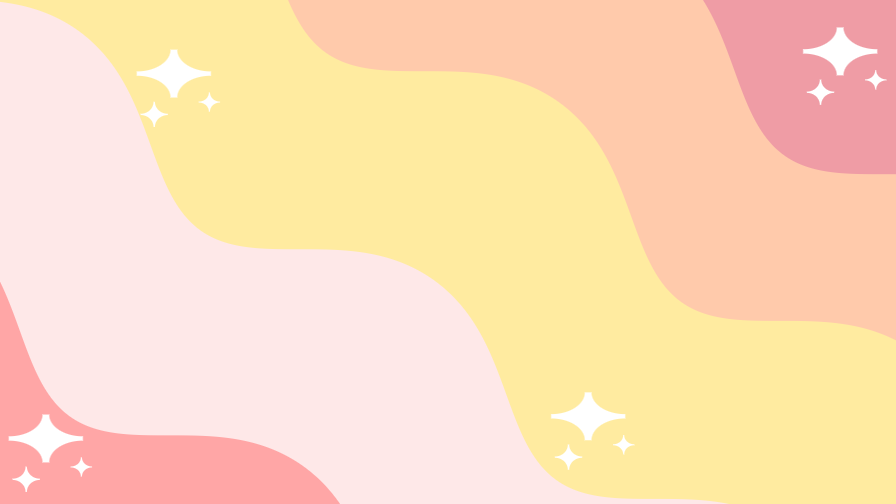
This background is drawn by a Shadertoy shader. Its source:

```glsl
// Flat pastel bands split by parallel diagonal waves, with clusters of white sparkles.
// Each wave is a shifted copy of one periodic profile in a rotated frame;
// each sparkle is a four-pointed shape cut by concave elliptical arcs.

const float TAU = 6.2831853;

const vec3 CORAL  = vec3(1.000, 0.652, 0.652);
const vec3 BLUSH  = vec3(0.996, 0.910, 0.910);
const vec3 BUTTER = vec3(1.000, 0.922, 0.627);
const vec3 PEACH  = vec3(1.000, 0.792, 0.671);
const vec3 ROSE   = vec3(0.937, 0.612, 0.647);
const vec3 WHITE  = vec3(1.0);

// Coverage of the region where dist is negative, softened over one pixel
float coverage(float dist, float pixel) {
    return clamp(0.5 - dist / pixel, 0.0, 1.0);
}

// Signed distance to the wave, positive on its upper right side
float waveDistance(vec2 p, float offset) {
    const vec2 along = vec2(0.8186, -0.5743);
    const float period = 0.8625;
    const float crest = 0.1585;
    vec2 local = vec2(dot(p, along), dot(p, vec2(-along.y, along.x)));
    float angle = TAU * (local.x - crest) / period;
    float height = -0.0463 + 0.0926 * cos(angle) - 0.0069 * cos(2.0 * angle);
    float slope = TAU / period * (0.0138 * sin(2.0 * angle) - 0.0926 * sin(angle));
    return (local.y - offset - height) / sqrt(1.0 + slope * slope);
}

// Four-pointed star with blunt tips; radius holds the half width and half height
float sparkleDistance(vec2 p, vec2 radius, float bluntness) {
    vec2 q = abs(p) / radius;
    float arcs = 1.0 - length(1.0 - q) - bluntness;
    float tips = max(q.x, q.y) - 1.0;
    return max(arcs, tips) * min(radius.x, radius.y);
}

// One large sparkle with two smaller companions below it
float clusterDistance(vec2 p) {
    float large = sparkleDistance(p, vec2(0.0735, 0.0475), 0.09);
    float small = sparkleDistance(p - vec2(-0.039, -0.081), vec2(0.027, 0.025), 0.05);
    float tiny = sparkleDistance(p - vec2(0.0705, -0.0565), vec2(0.021, 0.019), 0.05);
    return min(large, min(small, tiny));
}

void mainImage(out vec4 fragColor, in vec2 fragCoord) {
    float pixel = 1.0 / iResolution.y;
    vec2 uv = fragCoord * pixel;

    // Bands, painted from lower left to upper right
    vec3 bands[4] = vec3[](BLUSH, BUTTER, PEACH, ROSE);
    float offsets[4] = float[](-0.451, 0.0, 0.4315, 0.787);
    vec3 color = CORAL;
    for (int i = 0; i < 4; i++) {
        float dist = waveDistance(uv - vec2(0.0, 1.0), offsets[i]);
        color = mix(color, bands[i], coverage(-dist, pixel));
    }

    // Sparkle clusters
    vec2 centers[4] = vec2[](vec2(0.345, 0.854), vec2(1.667, 0.898),
                             vec2(0.091, 0.130), vec2(1.167, 0.174));
    for (int i = 0; i < 4; i++) {
        color = mix(color, WHITE, coverage(clusterDistance(uv - centers[i]), pixel));
    }

    fragColor = vec4(color, 1.0);
}
```
